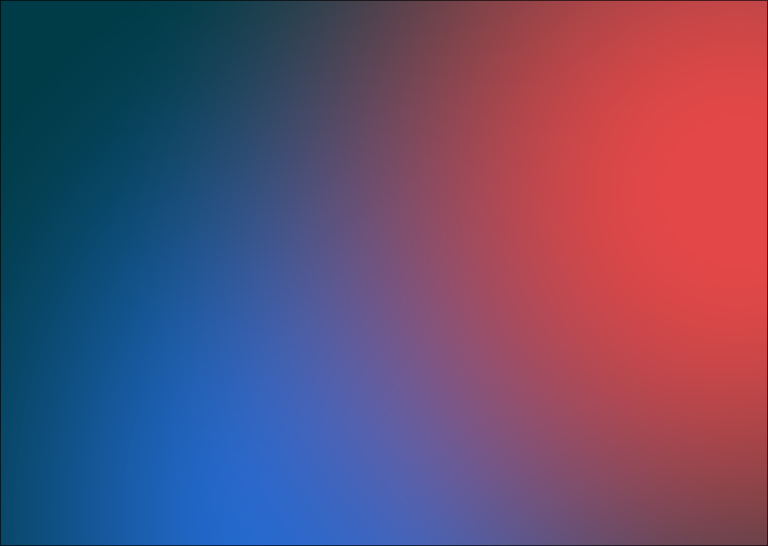
This background is drawn by a Shadertoy shader. Its source:

```glsl
// Soft elliptical falloff: 1 at the core, 0 at the rim
float glow(vec2 p, vec2 center, vec2 radius, float core, float rim) {
    return 1.0 - smoothstep(core, rim, length((p - center) / radius));
}

void mainImage(out vec4 fragColor, in vec2 fragCoord) {
    // Height is one unit
    vec2 size = vec2(iResolution.x / iResolution.y, 1.0);
    vec2 p = fragCoord / iResolution.y;

    vec3 teal = vec3(0.0, 0.235, 0.28);
    vec3 blue = vec3(0.14, 0.415, 0.82);
    vec3 red = vec3(0.895, 0.28, 0.28);

    // Blue light from below, then red light from the right
    float blueGlow = glow(p, size * vec2(0.43, 0.06), vec2(0.93, 1.18), 0.11, 0.91);
    float redGlow = glow(p, size * vec2(0.96, 0.648), vec2(1.17), 0.07, 1.0);
    vec3 color = mix(teal, blue, blueGlow);
    color = mix(color, red, redGlow);

    // Hairline frame, shaded by its coverage of each pixel
    vec2 inset = min(p, size - p);
    float edge = min(inset.x, inset.y);
    color *= clamp((edge - 0.00115) * iResolution.y + 0.5, 0.0, 1.0);

    fragColor = vec4(color, 1.0);
}
```
